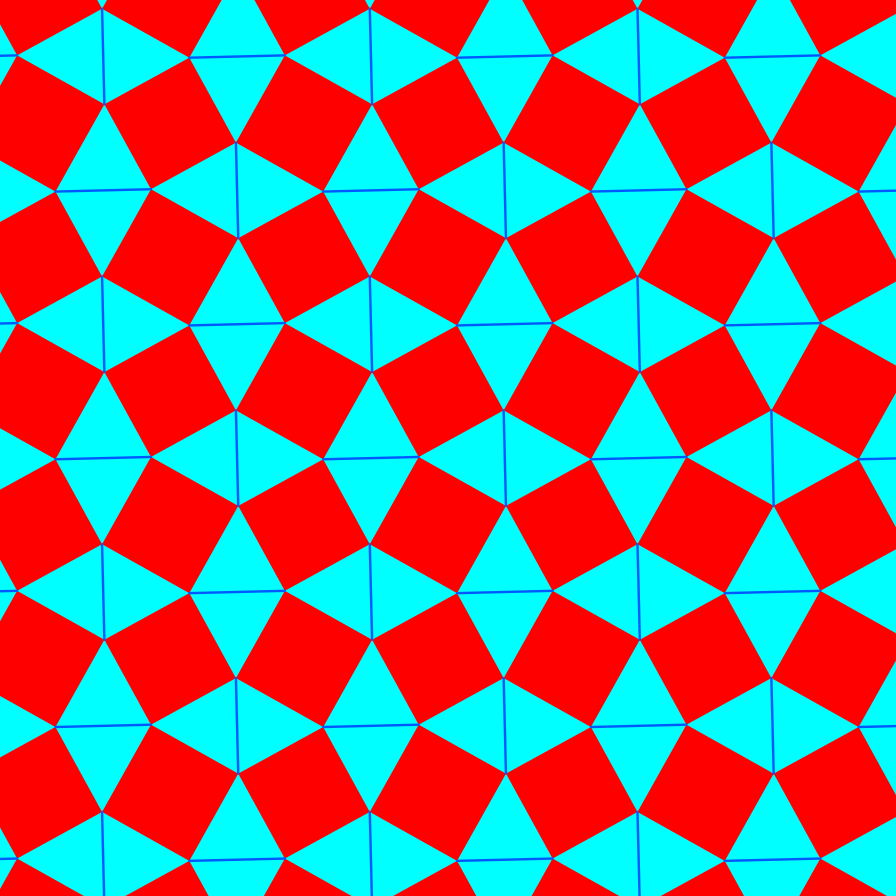
Give the GLSL for this pattern, as a Shadertoy shader.

```glsl
// Snub square tiling: cyan rhombi on a red ground, each split by a thin blue line.
// Rhombi sit on a square grid and turn a quarter from cell to cell;
// their tips meet the ends of the neighbouring lines, leaving red squares between.

#define CELL 0.1494                  // spacing of rhombus centres
#define CENTRE vec2(0.5634, 0.4887)  // centre of one upright-line rhombus
#define HALF_LINE 0.0533             // half the short diagonal
#define TILT 0.0013                  // rise of the line end, a slight twist
#define LINE_WIDTH 0.0027
#define RED vec3(1.0, 0.0, 0.0)
#define CYAN vec3(0.0, 1.0, 1.0)
#define BLUE vec3(0.0, 0.35, 1.0)

float cross2(vec2 a, vec2 b) { return a.x * b.y - a.y * b.x; }

// Signed distance to a near-rhombus with the given half diagonals
float rhombusDistance(vec2 p, vec2 halfShort, vec2 halfLong) {
    vec2 k = vec2(cross2(p, halfLong), cross2(halfShort, p)) / cross2(halfShort, halfLong);
    float slope = length(vec2(1.0 / length(halfShort), 1.0 / length(halfLong)));
    return (abs(k.x) + abs(k.y) - 1.0) / slope;
}

// Distance to the segment from -end to end
float segmentDistance(vec2 p, vec2 end) {
    float t = clamp(dot(p, end) / dot(end, end), -1.0, 1.0);
    return length(p - t * end);
}

float coverage(float dist, float pixel) {
    return clamp(0.5 - dist / pixel, 0.0, 1.0);
}

void mainImage(out vec4 fragColor, in vec2 fragCoord) {
    float pixel = 1.0 / iResolution.y;
    vec2 pos = fragCoord * pixel - CENTRE;
    vec2 cell = floor(pos / CELL + 0.5);

    vec2 halfShort = vec2(HALF_LINE, TILT);
    vec2 halfLong = vec2(TILT, CELL - HALF_LINE);

    // Nearest rhombus and line, since tips reach into adjacent cells
    float rhombus = 1.0;
    float line = 1.0;
    for (int j = -1; j <= 1; j++) {
        for (int i = -1; i <= 1; i++) {
            vec2 id = cell + vec2(i, j);
            vec2 p = pos - id * CELL;
            bool upright = mod(id.x + id.y, 2.0) < 0.5;
            if (upright) p = vec2(p.y, -p.x);
            rhombus = min(rhombus, rhombusDistance(p, halfShort, halfLong));
            line = min(line, segmentDistance(p, halfShort));
        }
    }

    // Ground, rhombi, then lines
    vec3 color = mix(RED, CYAN, coverage(rhombus, pixel));
    color = mix(color, BLUE, coverage(line - 0.5 * LINE_WIDTH, pixel));
    fragColor = vec4(color, 1.0);
}
```
